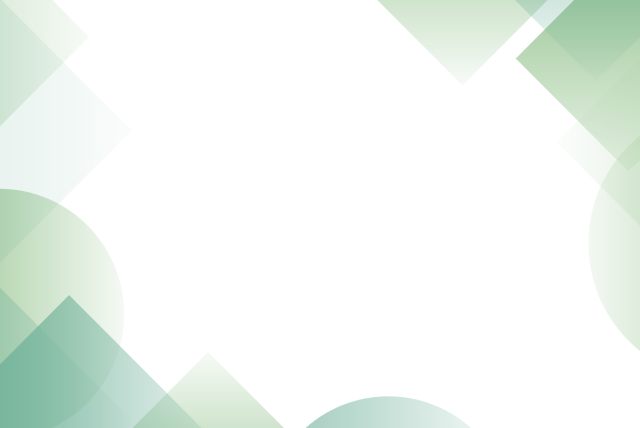
A Shadertoy shader for this background:

```glsl
#define ASPECT 1.5
#define TILE 0.3125
#define GREEN vec3(0.70, 0.83, 0.68)
#define TEAL vec3(0.45, 0.70, 0.61)

// Signed distances, in units of the canvas height
float diamond(vec2 p, vec2 center, float radius) {
    vec2 q = abs(p - center);
    return (q.x + q.y - radius) * 0.70711;
}

float disc(vec2 p, vec2 center, float radius) {
    return length(p - center) - radius;
}

// Opacity running from a to b as t goes from start to end
float fade(float t, float start, float end, float a, float b) {
    return mix(a, b, clamp((t - start) / (end - start), 0.0, 1.0));
}

// Lay a translucent tint over the colour with a smooth edge
void paint(inout vec3 color, float dist, vec3 tint, float opacity) {
    float coverage = clamp(0.5 - dist * iResolution.y, 0.0, 1.0);
    color = mix(color, tint, coverage * opacity);
}

void mainImage(out vec4 fragColor, in vec2 fragCoord) {
    vec2 p = fragCoord / iResolution.xy * vec2(ASPECT, 1.0);
    vec3 color = vec3(1.0);

    // Left side: tiles and disc fading to the right
    paint(color, diamond(p, vec2(0.0, 0.914), 0.209), GREEN, fade(p.x, 0.0, 0.209, 0.42, 0.10));
    paint(color, disc(p, vec2(-0.002, 0.266), 0.293), GREEN, fade(p.x, 0.0, 0.291, 0.90, 0.13));
    paint(color, diamond(p, vec2(0.0, 0.695), 0.3086), TEAL, fade(p.x, 0.0, 0.309, 0.16, 0.03));
    paint(color, diamond(p, vec2(0.0, 0.0156), TILE), TEAL, fade(p.x, 0.0, 0.3125, 0.38, 0.02));

    // Bottom: tile fading upwards, teal tile and disc fading to the right
    paint(color, diamond(p, vec2(0.488, -0.135), TILE), GREEN, fade(p.y, 0.0, 0.178, 0.62, 0.10));
    paint(color, diamond(p, vec2(0.162, -0.002), TILE), TEAL, fade(p.x, 0.0, 0.473, 0.85, 0.20));
    paint(color, disc(p, vec2(0.910, -0.217), 0.291), TEAL, fade(p.x, 0.717, 1.105, 0.62, 0.16));

    // Top right: tiles fading downwards
    paint(color, diamond(p, vec2(1.084, 1.113), TILE), GREEN, fade(p.y, 0.801, 1.0, 0.10, 0.62));
    paint(color, diamond(p, vec2(1.4727, 0.8633), 0.2637), GREEN, fade(p.y, 0.60, 1.0, 0.25, 1.20));
    paint(color, diamond(p, vec2(1.3965, 1.123), TILE), TEAL, fade(p.y, 0.81, 1.0, 0.04, 0.33));

    // Right side: tile and disc fading to the left
    paint(color, diamond(p, vec2(1.617, 0.668), TILE), GREEN, fade(p.x, 1.305, 1.5, 0.04, 0.28));
    paint(color, disc(p, vec2(1.701, 0.4316), 0.322), GREEN, fade(p.x, 1.379, 1.5, 0.15, 0.43));

    fragColor = vec4(color, 1.0);
}
```
